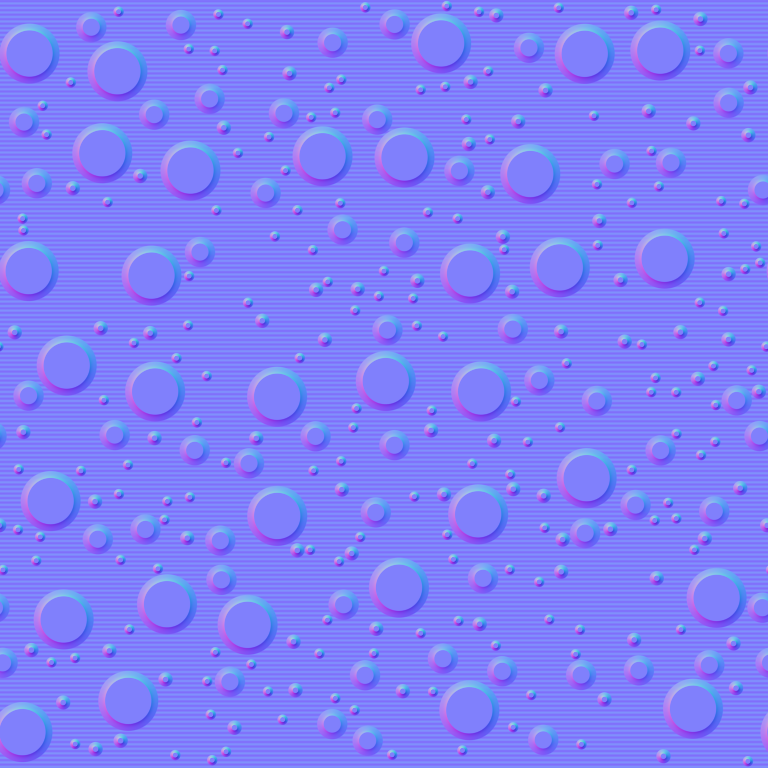
This texture map is drawn by a WebGL 2 fragment shader. Its source:

```glsl
#version 300 es
precision highp float;

uniform vec2 u_resolution;
out vec4 fragColor;

// One entry per stud size, from large to tiny
const int SIZES = 4;
const float CELLS[SIZES] = float[](7.0, 11.0, 15.0, 24.0);
const float SHARE[SIZES] = float[](0.64, 0.77, 0.6, 0.5);
const float OUTER[SIZES] = float[](0.039, 0.0197, 0.0092, 0.0066);
const float INNER[SIZES] = float[](0.0303, 0.0113, 0.0038, 0.0035);
const float STEEP[SIZES] = float[](0.55, 0.44, 0.72, 0.9);

vec3 hash(vec3 p) {
    p = fract(p * vec3(0.1031, 0.1030, 0.0973) + 0.17);
    p += dot(p, p.yxz + 33.33);
    return fract((p.xxy + p.yxx) * p.zyx);
}

// Offset from a stud centre to p, and whether that stud exists
vec3 studAt(int size, vec2 p, vec2 neighbour) {
    float n = CELLS[size];
    float row = floor(p.y * n) + neighbour.y;
    float slide = hash(vec3(mod(row, n), n, 5.0)).x;
    float column = floor(p.x * n + slide) + neighbour.x;
    vec3 random = hash(vec3(mod(vec2(column, row), n), n));
    vec2 jitter = (random.xy - 0.5) * (1.0 - 2.1 * OUTER[size] * n);
    vec2 centre = (vec2(column - slide, row) + 0.5 + jitter) / n;
    return vec3(p - centre, step(random.z, SHARE[size]));
}

// True where no larger stud touches this one
bool isClear(int size, vec2 centre) {
    for (int larger = 0; larger < size; larger++) {
        for (int k = 0; k < 9; k++) {
            vec3 other = studAt(larger, centre, vec2(k % 3, k / 3) - 1.0);
            float gap = length(other.xy) - OUTER[larger] - OUTER[size];
            if (other.z > 0.5 && gap < 0.001) return false;
        }
    }
    return true;
}

void main() {
    vec2 p = gl_FragCoord.xy / u_resolution;
    float blur = 0.8 / u_resolution.y;

    // Fine horizontal grooves
    vec2 tilt = vec2(0.0, 0.14 * sin(6.28318 * 170.0 * p.y));

    // Bevelled studs with flat tops
    for (int size = 0; size < SIZES; size++) {
        vec3 stud = studAt(size, p, vec2(0.0));
        float d = length(stud.xy);
        if (stud.z < 0.5 || d > OUTER[size] + blur) continue;
        if (!isClear(size, p - stud.xy)) continue;

        float across = clamp((d - INNER[size]) / (OUTER[size] - INNER[size]), 0.0, 1.0);
        float slope = STEEP[size] * (0.7 + 0.9 * pow(1.0 - across, 3.0));
        slope *= smoothstep(INNER[size] - blur, INNER[size] + blur, d);
        vec2 bevel = vec2(-stud.x, stud.y) / max(d, 0.0001) * slope;
        tilt = mix(tilt, bevel, 1.0 - smoothstep(OUTER[size] - blur, OUTER[size] + blur, d));
    }

    // Encode the surface normal as colour
    vec3 normal = normalize(vec3(tilt, 1.0));
    fragColor = vec4(0.5 + normal * vec3(0.5, 0.5, 0.49), 1.0);
}
```
